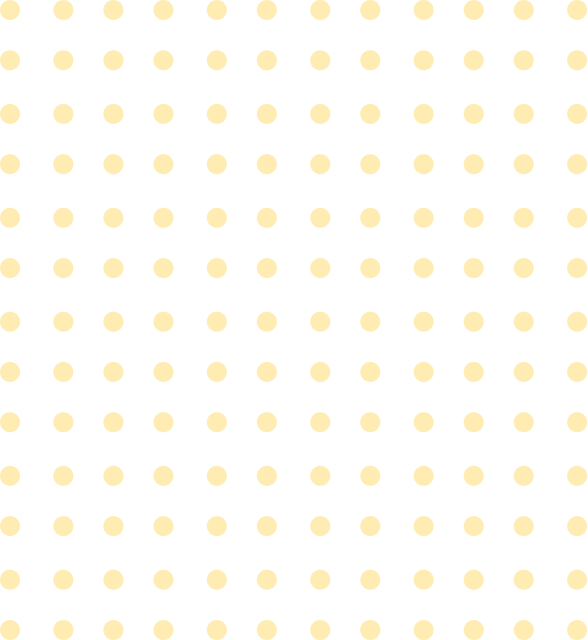
Give the GLSL for this pattern, as a Shadertoy shader.

```glsl
const vec3 PAPER = vec3(1.0);
const vec3 CREAM = vec3(1.0, 0.925, 0.702);

const float STEPS_HIGH = 192.0;             // fine steps in the canvas height
const float DOT_RADIUS = 3.0;               // in steps
const vec2 FIRST_DOT = vec2(3.0);           // from the top left, in steps
const vec2 LAST_INDEX = vec2(11.0, 12.0);   // 12 columns, 13 rows
const vec2 STEP_SIZE = vec2(1.0008, 1.0054);
const float PITCH = 15.43;                  // mean spacing before snapping
const vec2 SNAP_PHASE = vec2(0.6, 0.5);

// Whole-step snapping makes gaps of 15 and 16 steps alternate unevenly.
vec2 snappedCentre(vec2 index) {
    return FIRST_DOT + STEP_SIZE * floor(index * PITCH + SNAP_PHASE);
}

vec2 nearestIndex(vec2 p) {
    vec2 index = round((p - FIRST_DOT) / (PITCH * STEP_SIZE));
    return clamp(index, vec2(0.0), LAST_INDEX);
}

float discMask(vec2 offset, float radius, float softness) {
    return 1.0 - smoothstep(-softness, softness, length(offset) - radius);
}

void mainImage(out vec4 fragColor, in vec2 fragCoord) {
    // Steps measured rightward and downward from the top left.
    vec2 fromTop = vec2(fragCoord.x, iResolution.y - fragCoord.y);
    vec2 p = fromTop * STEPS_HIGH / iResolution.y;

    float pixel = STEPS_HIGH / iResolution.y;
    float softness = max(0.75 * pixel, 0.2);
    vec2 centre = snappedCentre(nearestIndex(p));
    float dotMask = discMask(p - centre, DOT_RADIUS, softness);

    fragColor = vec4(mix(PAPER, CREAM, dotMask), 1.0);
}
```
